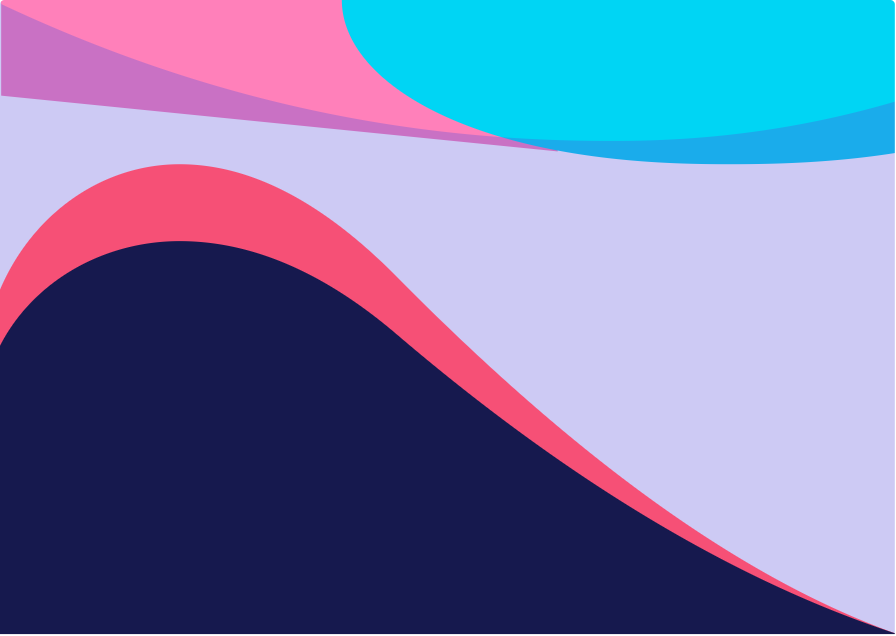
Write a Shadertoy shader that draws this background.

```glsl
const vec3 LAVENDER = vec3(0.804, 0.792, 0.957);
const vec3 NAVY     = vec3(0.086, 0.098, 0.306);
const vec3 CORAL    = vec3(0.965, 0.314, 0.463);
const vec3 PINK     = vec3(1.000, 0.502, 0.729);
const vec3 PURPLE   = vec3(0.790, 0.443, 0.769);
const vec3 CYAN     = vec3(0.000, 0.835, 0.957);
const vec3 BLUE     = vec3(0.102, 0.675, 0.922);
const vec3 PAGE     = vec3(1.0);

// Hills: shared horizontal layout, then heights and slopes of each
const float PEAK_X = 0.2005;
const float JOINT_X = 0.4427;
const float SHOULDER_WIDTH = 0.2214;
const vec3 CORAL_HEIGHTS = vec3(0.7418, 0.5650, 0.0037); // peak, joint, foot
const vec3 NAVY_HEIGHTS  = vec3(0.6209, 0.4744, 0.0037);
const vec2 CORAL_SLOPES = vec2(-1.425, -0.506);          // joint, foot
const vec2 NAVY_SLOPES  = vec2(-1.203, -0.464);
const float CORAL_SHOULDER = 0.3425;
const float NAVY_SHOULDER  = 0.2857;

// Upper shapes
const vec2 SWEEP_LOW = vec2(0.6836, 0.7784);
const vec2 SWEEP_RISE = vec2(0.2161, 0.0623);            // left, right
const float SWEEP_POWER = 2.1;
const vec2 BLOB_CENTER = vec2(0.8138, 1.0);
const vec2 BLOB_WIDTH = vec2(0.4323, 0.4557);            // left, right
const float BLOB_HEIGHT = 0.2582;
const float BLOB_POWER = 2.25;
const float WEDGE_START = 0.8498;
const float WEDGE_SLOPE = -0.1412;
const float WEDGE_TIP_X = 0.6224;

// Panel margins and rounding of its upper corners
const float LEFT_INSET = 0.0013;
const float RIGHT_EDGE = 0.9987;
const float BOTTOM_EDGE = 0.003;
const float CORNER_RADIUS = 0.007;

// Antialiased coverage of the region where field > 0
float cover(float field) {
    float slope = length(vec2(dFdx(field), dFdy(field)));
    return clamp(0.5 + field / max(slope, 1e-6), 0.0, 1.0);
}

// Cubic through two heights with given end slopes
float hermite(float x, vec2 span, vec2 heights, vec2 slopes) {
    float width = span.y - span.x;
    float t = (x - span.x) / width;
    float s = 1.0 - t;
    return mix(heights.x, heights.y, t * t * (3.0 - 2.0 * t))
         + width * t * s * (slopes.x * s - slopes.y * t);
}

// Elliptical left shoulder, followed by two joined cubics
float hillHeight(float x, vec3 heights, vec2 slopes, float shoulder) {
    if (x < PEAK_X) {
        float u = (PEAK_X - x) / SHOULDER_WIDTH;
        return heights.x - shoulder * (1.0 - sqrt(max(1.0 - u * u, 0.0)));
    }
    if (x < JOINT_X)
        return hermite(x, vec2(PEAK_X, JOINT_X), heights.xy, vec2(0.0, slopes.x));
    return hermite(x, vec2(JOINT_X, 1.0), heights.yz, slopes);
}

float sweepHeight(float x) {
    bool left = x < SWEEP_LOW.x;
    float u = abs(x - SWEEP_LOW.x) / (left ? SWEEP_LOW.x : 1.0 - SWEEP_LOW.x);
    return SWEEP_LOW.y + (left ? SWEEP_RISE.x : SWEEP_RISE.y) * pow(u, SWEEP_POWER);
}

float blobField(vec2 p) {
    vec2 d = p - BLOB_CENTER;
    float u = abs(d.x) / (d.x < 0.0 ? BLOB_WIDTH.x : BLOB_WIDTH.y);
    float v = d.y / BLOB_HEIGHT;
    return 1.0 - pow(u, BLOB_POWER) - v * v;
}

// Positive inside the panel, with rounded upper corners
float panelField(vec2 p, float aspect) {
    vec2 halfSize = vec2(0.5 * RIGHT_EDGE * aspect, 1.0);
    vec2 q = abs(vec2(p.x * aspect - halfSize.x, p.y)) - halfSize + CORNER_RADIUS;
    return CORNER_RADIUS - length(max(q, 0.0)) - min(max(q.x, q.y), 0.0);
}

void mainImage(out vec4 fragColor, in vec2 fragCoord) {
    vec2 p = fragCoord / iResolution.xy;

    // Overlapping sweep, wedge and blob
    float inset = cover(p.x - LEFT_INSET);
    float sweep = cover(p.y - sweepHeight(p.x)) * inset;
    float wedge = cover(p.y - WEDGE_START - WEDGE_SLOPE * p.x) * inset;
    wedge *= cover(WEDGE_TIP_X - p.x);
    float blob = cover(blobField(p));
    vec3 color = mix(LAVENDER, PURPLE, wedge);
    color = mix(color, PINK, sweep);
    color = mix(color, mix(BLUE, CYAN, sweep), blob);

    // Hills, back to front
    float coralHill = hillHeight(p.x, CORAL_HEIGHTS, CORAL_SLOPES, CORAL_SHOULDER);
    float navyHill = hillHeight(p.x, NAVY_HEIGHTS, NAVY_SLOPES, NAVY_SHOULDER);
    color = mix(color, CORAL, cover(coralHill - p.y));
    color = mix(color, NAVY, cover(navyHill - p.y));

    // Thin page margin
    float panel = cover(panelField(p, iResolution.x / iResolution.y));
    color = mix(PAGE, color, panel * cover(p.y - BOTTOM_EDGE));

    fragColor = vec4(color, 1.0);
}
```
